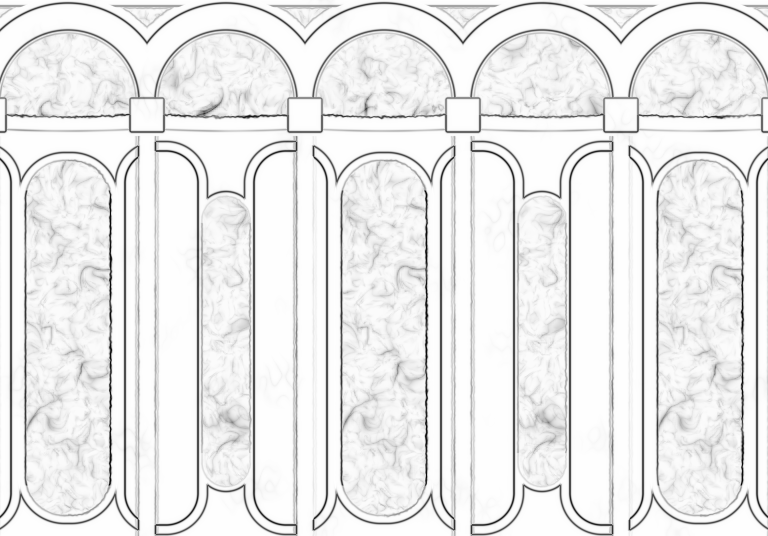
Reproduce this pattern procedurally as a Shadertoy shader.

```glsl
// A pencil-drawn arcade: round arches over square capitals, with wide and narrow
// marble panels alternating below. Each bay is folded into one cell, drawn with
// distance functions, then shaded with fine strokes and thin warped veins.

const float CANVAS_WIDTH = 7.68;   // drawing units across the canvas
const float PITCH = 1.58;          // width of one bay
const float FIRST_BAY = 0.68;      // centre of the leftmost bay
const float PAPER = 0.996;
const float LINE = 0.0105;         // stroke half width
const float SOFT = 0.008;          // edge smoothing
const float VEIN_CORE = 0.011;     // vein thickness
const float VEIN_HALO = 0.036;     // soft shading beside a vein
const float VEIN_INK = 0.40;
const float SPRING_Y = 1.01;       // arch centre, measured down from the top
const float ARCH_OUTER = 0.98;
const float ARCH_INNER = 0.71;
const float LUNETTE_RADIUS = 0.68;
const float SILL_Y = 1.15;
const float CAPITAL_HALF = 0.17;
const float PILASTER_HALF = 0.085;
const float PANEL_Y = 3.38;        // centre height of the panels
const float FRAME_HALF = 1.87;
const float FRAME_CORNER = 0.32;
const float FRAME_WIDTH = 0.095;

vec2 hash2(vec2 p) {
    vec3 h = fract(p.xyx * vec3(0.1031, 0.1030, 0.0973));
    h += dot(h, h.yzx + 33.33);
    return fract((h.xx + h.yz) * h.zy) * 2.0 - 1.0;
}

// Signed gradient noise
float noise(vec2 p) {
    vec2 i = floor(p), f = fract(p);
    vec2 u = f * f * f * (f * (f * 6.0 - 15.0) + 10.0);
    vec2 e = vec2(0.0, 1.0);
    float low = mix(dot(hash2(i), f), dot(hash2(i + e.yx), f - e.yx), u.x);
    float high = mix(dot(hash2(i + e), f - e), dot(hash2(i + 1.0), f - 1.0), u.x);
    return mix(low, high, u.y);
}

float fill(float d) { return 1.0 - smoothstep(-SOFT, SOFT, d); }

// Pencil stroke: dark core with a faint halo
float stroke(float d, float weight) {
    return weight * (0.95 * exp(-d * d / (LINE * LINE)) + 0.05 * exp(-abs(d) / 0.02));
}

float roundBox(vec2 p, vec2 halfSize, float r) {
    vec2 e = abs(p) - halfSize + r;
    return length(max(e, 0.0)) + min(max(e.x, e.y), 0.0) - r;
}

// Broken veins over four scales, kept thin by dividing by the noise slope
float marble(vec2 p) {
    p += 0.16 * vec2(noise(p * 2.7), noise(p * 2.7 + 17.3));
    p += 0.06 * vec2(noise(p * 8.0 + 5.1), noise(p * 8.0 + 31.7));
    float ink = 0.012, freq = 2.3, amp = VEIN_INK;
    float perUnit = iResolution.x / CANVAS_WIDTH;
    for (int i = 0; i < 4; i++) {
        float n = noise(p * freq);
        float slope = length(vec2(dFdx(n), dFdy(n))) * perUnit;
        float d = abs(n) / max(slope, 0.55 * freq);
        float patchy = smoothstep(-0.12, 0.45, noise(p * freq * 0.9 + 41.0));
        ink += amp * patchy * (0.75 * exp(-d / VEIN_CORE) + 0.25 * exp(-d / VEIN_HALO));
        p += 3.7;
        freq *= 2.0;
        amp *= 0.64;
    }
    return ink;
}

void mainImage(out vec4 fragColor, in vec2 fragCoord) {
    vec2 p = vec2(fragCoord.x, iResolution.y - fragCoord.y) * CANVAS_WIDTH / iResolution.x;
    float bay = floor((p.x - FIRST_BAY) / PITCH + 0.5);
    float x = p.x - FIRST_BAY - bay * PITCH, y = p.y, q = abs(x);
    bool wide = mod(bay, 2.0) < 0.5;
    float rough = 0.018 * noise(p * 12.0) + 0.014 * noise(p * 29.0);
    float wear = 0.75 + 0.7 * noise(p * vec2(3.0, 5.0) + 9.0);

    // Arch rings and marbled lunette
    float r = length(vec2(x, min(y - SPRING_Y, 0.0)));
    float above = fill(y - SPRING_Y - 0.12);
    float ink = max(stroke(r - ARCH_OUTER, 0.78), stroke(r - ARCH_INNER, 0.68)) * above;
    float sill = y - SILL_Y - 0.02 + 0.06 * x * x;
    float lunette = max(r - LUNETTE_RADIUS, sill);
    float lowShade = 0.85 + 0.5 * smoothstep(0.8, 1.12, y);
    float lunetteVeins = marble(vec2(x, y) + bay * vec2(5.3, 2.9)) * lowShade;
    ink += fill(lunette) * lunetteVeins;
    ink = max(ink, stroke(r - LUNETTE_RADIUS, 0.35 * wear) * above);
    float span = fill(q - 0.63);
    ink = max(ink, stroke(sill + rough, 0.9 * wear) * span);
    ink = max(ink, stroke(y - 1.31 + 0.04 * x * x, 0.38 * wear) * span);

    // Spandrel triangles along the top
    float spandrel = max(1.08 - r, 0.08 - y);
    float spandrelVeins = marble(p * 1.2 + 13.0);
    ink += fill(spandrel) * spandrelVeins;
    ink = max(ink, stroke(spandrel + rough * 0.5, 0.25) * above);
    ink = max(ink, stroke(y - 0.06, 0.45) * fill(1.05 - r));

    // Pilaster edges: a broken line with a paler one beside it
    float under = fill(1.36 - y);
    float edge = PITCH * 0.5 - PILASTER_HALF;
    float weight = x > 0.0 ? (wide ? 0.42 : 0.55) : (wide ? 0.1 : 0.38);
    float ragged = q - edge + rough * 0.4;
    float pilaster = max(stroke(ragged, wear), stroke(ragged + 0.024, 0.45));
    ink = max(ink, weight * pilaster * under);

    // Panel frame: flared side mouldings joined to a rounded arch
    vec2 panel = vec2(x, y - PANEL_Y);
    float sideStart = wide ? 0.57 : 0.28;
    vec2 slabHalf = wide ? vec2(0.425, 1.775) : vec2(0.24, 1.45);
    float slab = roundBox(panel - vec2(0.0, wide ? 0.0 : 0.035), slabHalf, wide ? 0.39 : 0.24);
    float side = roundBox(vec2(q - sideStart - 2.0, panel.y), vec2(2.0, FRAME_HALF), FRAME_CORNER);
    float flare = side - FRAME_WIDTH;
    float arch = slab - (wide ? 0.08 : 0.05);
    float joined = max(stroke(flare, 0.7) * fill(-arch), stroke(arch, 0.72) * fill(-flare));
    float lines = max(stroke(side, 0.88), joined) * fill(q - edge);
    float caps = stroke(q - edge, 0.8) * fill(abs(side - FRAME_WIDTH * 0.5) - FRAME_WIDTH * 0.5);
    ink = max(ink, max(lines, caps) * under);

    // Marble slab with a chipped right edge
    vec2 grain = panel + (wide ? vec2(7.1, 3.3) : vec2(23.4, 11.8));
    grain += 0.03 * noise(p * 1.5 + bay);
    float chip = x > 0.0 ? 0.7 : 0.25;
    float rim = wide ? (x > 0.0 ? 1.0 : 0.8) : 0.35;
    float straight = mix(0.4, 1.0, fill(abs(panel.y) - slabHalf.y + 0.3));
    float slabVeins = marble(grain);
    ink += fill(slab) * slabVeins * (wide ? 1.0 : 0.9);
    ink = max(ink, stroke(slab + rough * chip, rim * straight * min(wear + 0.2, 1.0)));

    // Plain square capital between bays
    float capital = roundBox(vec2(PITCH * 0.5 - q, y - SILL_Y), vec2(CAPITAL_HALF), 0.02);
    ink = max(ink * (1.0 - fill(capital)), stroke(capital, y > SILL_Y ? 0.75 : 0.55));

    // Faint smudges on the paper
    float smudge = smoothstep(0.1, 0.5, noise(p * 1.7 + 3.0));
    ink += 0.05 * smudge * exp(-abs(noise(p * vec2(9.0, 6.0))) * 9.0);
    fragColor = vec4(vec3(PAPER * (1.0 - clamp(ink, 0.0, 0.96))), 1.0);
}
```
